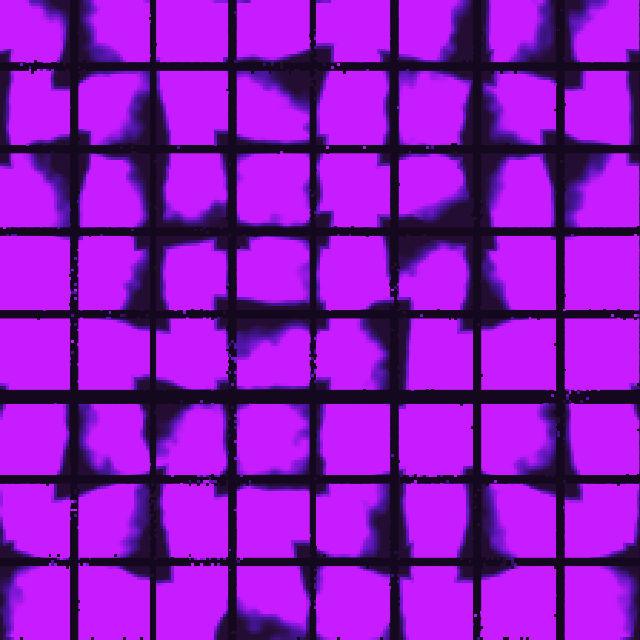
Give the GLSL for this pattern, as a three.js fragment shader.

```glsl
// Eight by eight glowing magenta tiles with dark chipped grout and smoky pixelated stains.
varying vec2 vUv;

float hash(vec2 p) {
  vec3 q = fract(p.xyx * vec3(0.1031, 0.1030, 0.0973));
  q += dot(q, q.yzx + 33.33);
  return fract((q.x + q.y) * q.z);
}

float noise(vec2 p) {
  vec2 i = floor(p);
  vec2 f = fract(p);
  f = f * f * (3.0 - 2.0 * f);
  return mix(mix(hash(i), hash(i + vec2(1, 0)), f.x),
             mix(hash(i + vec2(0, 1)), hash(i + vec2(1, 1)), f.x), f.y);
}

// Centre of the vertical (x) and horizontal (y) grout line of each index.
vec2 lineAt(vec2 i) {
  return vec2(0.116 + 0.1266 * i.x - 0.007 * sin(0.5236 * i.x),
              0.122 + 0.129 * i.y);
}

// Some upright lines are thinner, one level line is thicker.
vec2 halfWidth(float i) {
  return vec2(0.0065 - 0.0016 * mod(i, 2.0) * step(i, 4.0),
              0.0066 + 0.0044 * step(abs(i - 2.0), 0.5));
}

// Smoke darkness of one tile, fading just past its borders.
float stain(vec2 p, vec2 tile) {
  vec2 low = lineAt(tile - 1.0);
  vec2 high = lineAt(tile);
  vec2 q = (2.0 * p - low - high) / (high - low);
  vec2 over = max(abs(q) - 1.08, 0.0);
  q = clamp(q, -1.1, 1.1);

  // The two outer columns mirror each other.
  if (tile.x > 5.5) {
    tile.x = 7.0 - tile.x;
    q.x = -q.x;
  }
  vec2 seed = tile * 7.0 + 31.0;
  if (hash(seed) > 0.47) return 0.0;

  float angle = 6.2832 * hash(seed + 2.3);
  float side = dot(q, vec2(cos(angle), sin(angle))) + 0.25 * dot(q, q) - 0.35;
  float rim = 0.6 * dot(q * q, q * q) - 0.25;
  float smoke = mix(side, rim, step(0.78, hash(seed + 4.7)));
  smoke += 0.6 * (noise(q * 1.7 + seed * 3.0) - 0.5);
  smoke += 0.3 * (noise(p * 65.0) - 0.5);
  return 1.3 * smoke - 5.0 * max(over.x, over.y);
}

vec3 smokeColor(float s) {
  vec3 c = mix(vec3(0.78, 0.11, 1.0), vec3(0.46, 0.09, 0.81), smoothstep(0.0, 0.3, s));
  c = mix(c, vec3(0.27, 0.08, 0.59), smoothstep(0.25, 0.48, s));
  c = mix(c, vec3(0.20, 0.07, 0.38), smoothstep(0.45, 0.65, s));
  return mix(c, vec3(0.14, 0.05, 0.20), smoothstep(0.6, 0.85, s));
}

void main() {
  vec2 cell = floor(vUv * 224.0);
  vec2 p = (cell + 0.5) / 224.0;
  float grain = hash(cell + 5.0);

  // Grout: straight lines with chipped stretches and stray specks.
  vec2 tile = vec2(0.0);
  float grout = 0.0;
  float inside = 0.0;
  for (int n = -1; n < 8; n++) {
    float i = float(n);
    vec2 center = lineAt(vec2(i));
    vec2 d = abs(vUv - center) - halfWidth(i);
    vec2 cellD = abs(p - center) - halfWidth(i);
    if (n >= 0 && n < 7) tile += step(center, p);

    vec2 wear = smoothstep(0.6, 0.95, vec2(noise(vec2(i * 7.3 + 20.0, p.y * 9.0)),
                                           noise(vec2(p.x * 9.0, i * 5.1 + 60.0))));
    vec2 edge = smoothstep(-0.006, -0.001, cellD);
    vec2 chip = step(vec2(grain), wear * (0.1 + 0.4 * edge) + 0.02 * edge);
    vec2 speck = step(cellD, vec2(0.0035)) * step(vec2(0.985), grain + 0.08 * wear);
    vec2 ink = max(smoothstep(0.0008, -0.0008, d) * (1.0 - chip), speck);
    grout = max(grout, max(ink.x, ink.y));
    inside = max(inside, step(min(d.x, d.y), 0.0));
  }

  // Smoke from this tile and whatever spills over from its neighbours.
  float smoke = 0.0;
  for (int y = -1; y <= 1; y++) {
    for (int x = -1; x <= 1; x++) {
      smoke = max(smoke, stain(p, tile + vec2(x, y)));
    }
  }
  smoke = max(smoke, inside * 0.6 * hash(cell + 91.0));

  vec3 color = mix(smokeColor(smoke), vec3(0.08, 0.03, 0.12), grout);
  gl_FragColor = vec4(color, 1.0);
}
```
